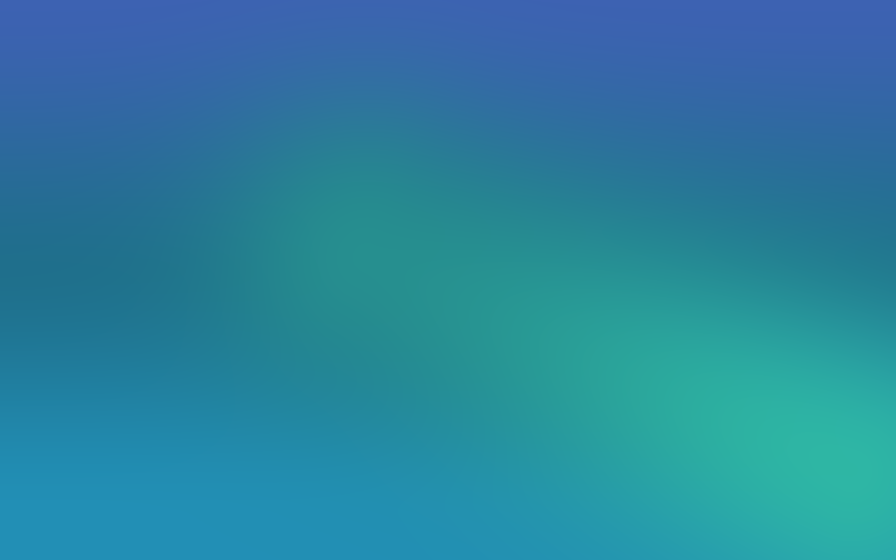
Give the GLSL for this background, as a Shadertoy shader.

```glsl
#define SKY_COLOR vec3(0.240, 0.382, 0.700)
#define DEEP_COLOR vec3(0.120, 0.435, 0.545)
#define WATER_COLOR vec3(0.132, 0.560, 0.710)
#define TEAL_COLOR vec3(0.150, 0.560, 0.560)
#define MINT_COLOR vec3(0.180, 0.715, 0.645)
#define GLOW_START vec2(0.41, 0.54)
#define GLOW_END vec2(0.95, 0.16)
#define GLOW_WIDTH 0.27

// Vertical blend: blue water, dark teal, violet-blue sky
vec3 backdrop(float height) {
    vec3 lower = mix(WATER_COLOR, DEEP_COLOR, smoothstep(0.08, 0.54, height));
    return mix(lower, SKY_COLOR, smoothstep(0.48, 1.03, height));
}

// Distance to a segment in x, position along it in y
vec2 segmentCoords(vec2 p, vec2 a, vec2 b) {
    vec2 axis = b - a;
    float along = clamp(dot(p - a, axis) / dot(axis, axis), 0.0, 1.0);
    return vec2(length(p - a - axis * along), along);
}

void mainImage(out vec4 fragColor, in vec2 fragCoord) {
    vec2 uv = fragCoord / iResolution.xy;
    vec2 aspect = vec2(iResolution.x / iResolution.y, 1.0);

    // Soft diagonal glow, brightening toward the lower right
    vec2 band = segmentCoords(uv * aspect, GLOW_START * aspect, GLOW_END * aspect);
    float falloff = band.x / GLOW_WIDTH;
    float glow = exp(-falloff * falloff);
    vec3 glowColor = mix(TEAL_COLOR, MINT_COLOR, smoothstep(0.0, 1.0, band.y));

    fragColor = vec4(mix(backdrop(uv.y), glowColor, glow), 1.0);
}
```
